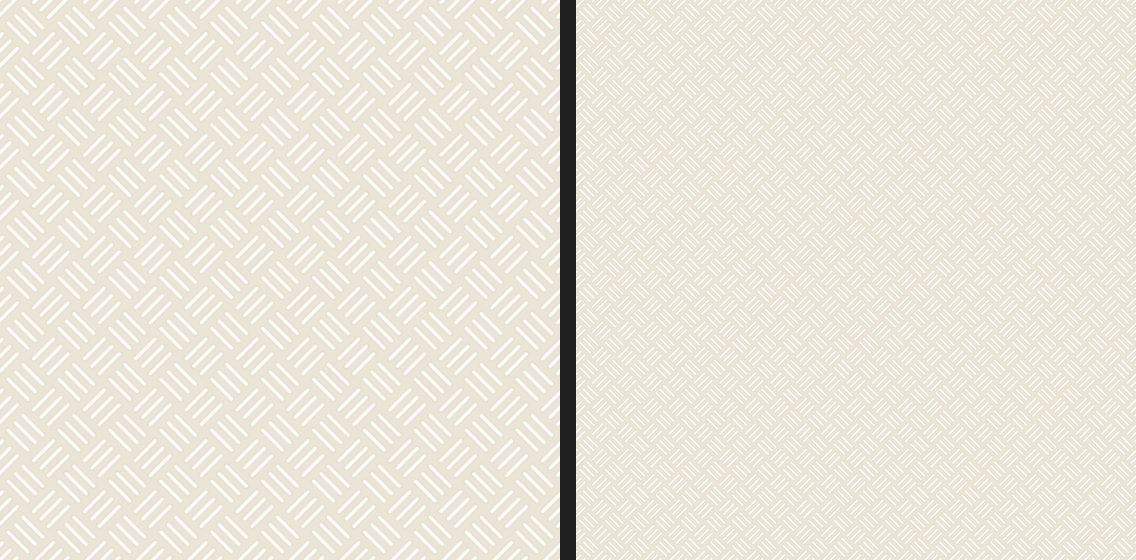
Left: one tile. Right: repeated 2 by 2.
Reproduce this pattern procedurally as a three.js fragment shader.

```glsl
// Diagonal basket weave: triple round-capped white strokes on warm beige.
varying vec2 vUv;

const float REPEATS = 11.0;       // whole repeats across and up
const float SPACING = 0.206;      // between strokes, in repeats
const float HALF_LENGTH = 0.272;  // stroke core, without caps
const float HALF_WIDTH = 0.030;
const float SOFTNESS = 0.011;     // half width of the smoothed edge
const float RIM_OFFSET = 0.026;   // faint line beside each stroke
const float RIM_WIDTH = 0.024;
const float RIM_STRENGTH = 0.45;
const vec3 GROUND = vec3(0.918, 0.898, 0.847);
const vec3 RIM = vec3(0.900, 0.862, 0.798);
const vec3 STROKE = vec3(0.995, 0.992, 0.982);

// Distance to three parallel strokes; x runs along them, y across.
float strokeGroup(vec2 q) {
  float row = clamp(floor(q.y / SPACING + 0.5), -1.0, 1.0);
  q.y -= row * SPACING;
  q.x = max(abs(q.x) - HALF_LENGTH, 0.0);
  return length(q) - HALF_WIDTH;
}

// Coordinates along the rising and falling diagonals.
vec2 diagonal(vec2 p) {
  return vec2(p.x + p.y, p.x - p.y) * 0.70710678;
}

void main() {
  vec2 p = vUv * REPEATS;

  // Falling groups sit at cell centres, rising groups at cell corners.
  vec2 falling = diagonal(fract(p) - 0.5).yx;
  vec2 rising = diagonal(fract(p + 0.5) - 0.5);
  float d = min(strokeGroup(falling), strokeGroup(rising));

  // Faint rim, then the stroke itself.
  float rim = 1.0 - smoothstep(0.0, RIM_WIDTH, abs(d - RIM_OFFSET));
  float stroke = 1.0 - smoothstep(-SOFTNESS, SOFTNESS, d);
  vec3 color = mix(GROUND, RIM, rim * RIM_STRENGTH);
  color = mix(color, STROKE, stroke);

  gl_FragColor = vec4(color, 1.0);
}
```
